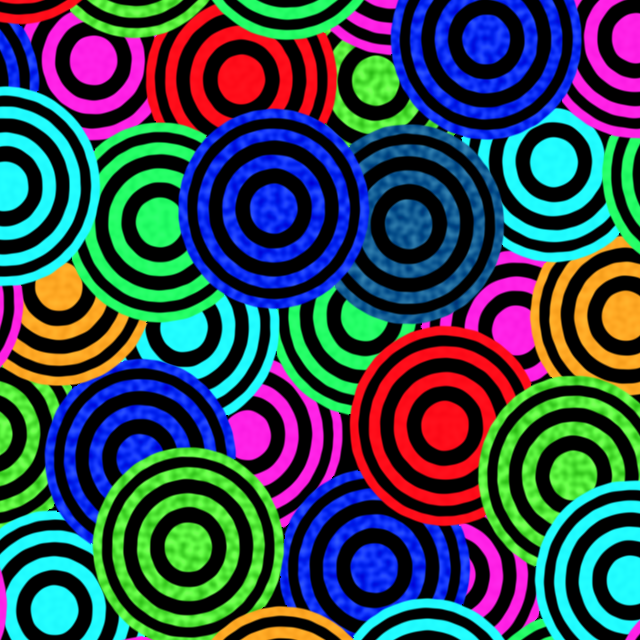
Write a WebGL 1 fragment shader that draws this pattern.

```glsl
precision highp float;
// Overlapping target discs: bright concentric rings on black, piled at random.
// Centres sit on a jittered brick grid; each disc has a random stacking order
// and a palette colour, and the topmost disc at each point is shown.

uniform vec2 u_resolution;

#define CELL vec2(0.215, 0.200)   // grid spacing
#define RADII vec2(0.149, 0.156)  // disc half-width and half-height
#define JITTER 0.27               // centre offset, in cells
#define SOFTNESS 0.0020           // half-width of the edges
#define WOBBLE 0.0011             // unevenness of the edges
#define WOBBLE_FREQ 48.0
#define MOTTLE_FREQ 75.0          // blotches in the ink
#define SEED 7.0

float hash(vec2 p) {
    vec3 q = fract(vec3(p.xyx) * 0.1031 + SEED * 0.017);
    q += dot(q, q.yzx + 33.33);
    return fract((q.x + q.y) * q.z);
}

vec2 gradient(vec2 corner) {
    float angle = 6.28318 * hash(corner + 71.0);
    return vec2(cos(angle), sin(angle));
}

float gradientNoise(vec2 p) {
    vec2 i = floor(p), f = fract(p);
    vec2 u = f * f * f * (f * (f * 6.0 - 15.0) + 10.0);
    vec2 e = vec2(1.0, 0.0);
    float low = mix(dot(gradient(i), f),
                    dot(gradient(i + e.xy), f - e.xy), u.x);
    float high = mix(dot(gradient(i + e.yx), f - e.yx),
                     dot(gradient(i + e.xx), f - e.xx), u.x);
    return mix(low, high, u.y);
}

// Ink colour in rgb, strength of its mottling in a.
vec4 palette(float pick) {
    if (pick < 0.23) return vec4(1.00, 0.13, 0.90, 0.05); // magenta
    if (pick < 0.36) return vec4(0.04, 0.17, 0.96, 0.32); // blue
    if (pick < 0.50) return vec4(0.14, 1.00, 0.40, 0.10); // green
    if (pick < 0.62) return vec4(0.33, 0.92, 0.22, 0.38); // lime
    if (pick < 0.79) return vec4(0.13, 0.99, 1.00, 0.04); // cyan
    if (pick < 0.90) return vec4(1.00, 0.05, 0.10, 0.04); // red
    if (pick < 0.97) return vec4(1.00, 0.66, 0.14, 0.10); // orange
    if (pick < 0.985) return vec4(1.00, 1.00, 1.00, 0.0); // white
    return vec4(0.07, 0.36, 0.58, 0.32);                  // steel blue
}

// 1 between the two radii, 0 elsewhere.
float band(float r, float inner, float outer, float soft) {
    return smoothstep(inner - soft, inner + soft, r)
         - smoothstep(outer - soft, outer + soft, r);
}

// A dot and three rings that get thinner outwards.
float ringInk(float r, float soft) {
    return 1.0 - band(r, 0.25, 0.40, soft)
               - band(r, 0.54, 0.68, soft)
               - band(r, 0.80, 0.905, soft);
}

vec2 discCentre(vec2 cell) {
    vec2 offset = vec2(hash(cell + 13.0), hash(cell + 37.0)) * 2.0 - 1.0;
    vec2 brick = vec2(0.5 * mod(cell.y, 2.0), 0.0);
    return (cell + 0.5 + brick + JITTER * offset) * CELL;
}

void main() {
    float side = min(u_resolution.x, u_resolution.y);
    vec2 p = gl_FragCoord.xy / side;
    float soft = max(SOFTNESS, 0.75 / side) / RADII.x;

    float mottle = gradientNoise(p * MOTTLE_FREQ);
    vec2 q = p + WOBBLE * vec2(gradientNoise(p * WOBBLE_FREQ + 5.3),
                               gradientNoise(p * WOBBLE_FREQ + 91.7));

    // Highest fully covering disc, and highest disc touching this point.
    vec3 solid = vec3(0.0), top = vec3(0.0);
    float solidOrder = -1.0, topOrder = -1.0, topCover = 0.0;
    vec2 home = floor(q / CELL);

    for (int j = -1; j <= 1; j++) {
        for (int i = -1; i <= 1; i++) {
            vec2 cell = home + vec2(float(i), float(j));
            float r = length((q - discCentre(cell)) / RADII);
            float cover = 1.0 - smoothstep(1.0 - soft, 1.0 + soft, r);
            float order = hash(cell + 59.0);

            // An even-spread sequence keeps the colour shares steady.
            float pick = fract(dot(cell, vec2(0.7549, 0.5698)) + 0.11 * SEED);
            vec4 ink = palette(pick);
            vec3 tint = ink.rgb + ink.a * mottle * vec3(0.7, 0.8, 0.6);
            vec3 color = clamp(tint, 0.0, 1.0) * ringInk(r, soft);

            if (cover > 0.0 && order > topOrder) {
                top = color;
                topOrder = order;
                topCover = cover;
            }
            if (cover > 0.99 && order > solidOrder) {
                solid = color;
                solidOrder = order;
            }
        }
    }
    gl_FragColor = vec4(mix(solid, top, topCover), 1.0);
}
```
